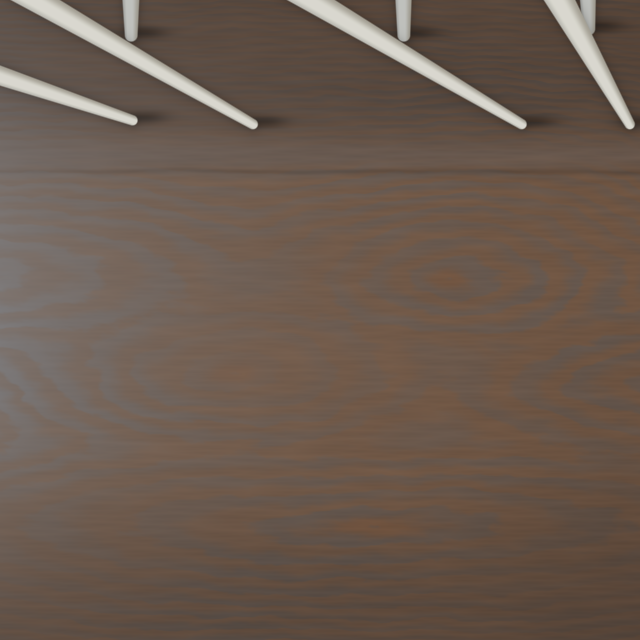
Write a three.js fragment shader that draws this texture.

```glsl
// Brown wooden table top with pale tapered chair legs along the upper edge.
// Growth rings are contours of smoothly merged stretched distances to knots,
// feathered by layered sines; stretched cellular noise adds the fine fibres.

varying vec2 vUv;

const vec3 WARM_WOOD = vec3(0.435, 0.325, 0.245);
const vec3 DARK_WOOD = vec3(0.345, 0.268, 0.215);
const vec3 GREY_GRAIN = vec3(0.365, 0.325, 0.300);
const vec3 KNOT_CORE = vec3(0.445, 0.310, 0.215);
const vec3 WINDOW_GLARE = vec3(0.520, 0.530, 0.550);
const vec3 LEG_CREAM = vec3(0.850, 0.845, 0.810);
const vec3 LEG_SHADE = vec3(0.590, 0.570, 0.520);
const vec3 BACK_LEG = vec3(0.750, 0.755, 0.740);
const float MERGE = 0.022;        // softness between neighbouring knots
const float RING_DENSITY = 27.0;  // rings per unit near a knot
const float RING_CROWDING = 90.0; // extra density away from knots
const float EDGE = 0.0016;        // antialiasing width

vec2 hash2(vec2 p) {
  p = vec2(dot(p, vec2(127.1, 311.7)), dot(p, vec2(269.5, 183.3)));
  return fract(sin(p) * 43758.5);
}

// Layered sines, each layer turned and bent by the previous one
float waves(vec2 p) {
  float sum = 0.0, amp = 0.5;
  for (int i = 0; i < 5; i++) {
    sum += amp * sin(p.x + 1.3 * sin(p.y + sum)) * cos(0.8 * p.y + 0.7);
    p = mat2(1.5, 0.7, -0.7, 1.5) * p + 1.9;
    amp *= 0.6;
  }
  return sum;
}

// Distance to the nearest scattered cell point
float cellular(vec2 p) {
  vec2 cell = floor(p);
  float nearest = 2.0;
  for (int y = -1; y <= 1; y++)
    for (int x = -1; x <= 1; x++) {
      vec2 c = cell + vec2(float(x), float(y));
      nearest = min(nearest, length(c + hash2(c) - p));
    }
  return nearest;
}

float bell(float x, float width) {
  return exp(-x * x / (width * width));
}

// One knot's share of the exponential smooth minimum
float knot(vec2 p, vec2 center, float stretch) {
  vec2 q = p - center;
  return exp(-length(vec2(q.x / stretch, q.y)) / MERGE);
}

vec3 wood(vec2 uv) {
  // Knots and the ring field around them
  vec2 p = uv;
  p.y += 0.010 * waves(uv * vec2(9.0, 14.0)) + 0.003 * waves(uv * vec2(28.0, 40.0));
  p.x += 0.025 * waves(uv * vec2(12.0, 30.0) + 4.0);
  float merged = knot(p, vec2(0.713, 0.570), 2.4)
               + knot(p, vec2(0.365, 0.420), 2.7)
               + knot(p, vec2(-0.08, 0.570), 4.2)
               + knot(p, vec2(1.080, 0.400), 3.2)
               + knot(p, vec2(0.586, 0.177), 6.5);
  float d = -MERGE * log(merged + 1e-12);
  float phase = d * (RING_DENSITY + RING_CROWDING * abs(d));
  phase += 0.22 * waves(uv * vec2(45.0, 110.0));
  float s = fract(phase);
  float ring = smoothstep(0.15, 0.70, s) * (1.0 - smoothstep(0.80, 1.0, s));

  // Plain strip below the legs, with a dark line under it
  float strip = bell(uv.y - 0.758, 0.022);
  float patches = 0.65 + 0.5 * waves(uv * vec2(5.0, 11.0) + 2.0);
  ring *= clamp(patches, 0.25, 1.0) * (1.0 - 0.8 * strip);

  // Broad tone: darker at the top, the bottom and the lower right
  float dark = smoothstep(0.70, 0.86, uv.y)
             + 0.75 * smoothstep(0.32, 0.02, uv.y)
             + 0.3 * smoothstep(0.65, 1.0, uv.x) * smoothstep(0.6, 0.2, uv.y);
  dark = clamp(dark, 0.0, 1.0);
  vec3 color = mix(WARM_WOOD, DARK_WOOD, dark);
  color = mix(color, KNOT_CORE, 0.6 * smoothstep(0.035, 0.0, d) * smoothstep(0.1, 0.4, uv.x));
  color = mix(color, GREY_GRAIN * (1.0 - 0.22 * dark), 0.75 * ring);
  color = mix(color, vec3(0.39, 0.345, 0.32), 0.55 * strip);
  float line = uv.y - 0.732 - 0.004 * waves(uv * vec2(14.0, 3.0));
  color *= 1.0 - 0.13 * bell(line, 0.004);

  // Fibres, then cool window light from the left
  float fibre = cellular(uv * vec2(13.0, 150.0));
  color *= 0.965 + 0.07 * fibre + 0.03 * waves(uv * vec2(6.0, 130.0));
  float glare = exp(-2.6 * uv.x) * bell(uv.y - 0.53, 0.42);
  color = mix(color, WINDOW_GLARE, glare * (0.62 + 0.18 * ring));
  return color;
}

// Rounded tapered leg from base to tip, shaded across its width
void leg(inout vec3 color, vec2 p, vec2 base, vec2 tip, float rBase, float rTip, vec3 tint) {
  vec2 axis = tip - base;
  float t = clamp(dot(p - base, axis) / dot(axis, axis), 0.0, 1.0);
  float r = mix(rBase, rTip, t);
  vec2 off = p - base - axis * t;
  float d = length(off) - r;
  vec2 drop = (p - tip - vec2(0.020, 0.004)) / vec2(0.035, 0.010);
  color *= 1.0 - 0.35 * exp(-dot(drop, drop));
  color *= 1.0 - 0.18 * exp(-max(d, 0.0) / 0.006);
  float side = dot(off, normalize(vec2(-axis.y, axis.x))) / r;
  vec3 paint = mix(tint, LEG_SHADE, 0.8 * smoothstep(0.1, 1.0, side));
  paint *= 1.0 - 0.14 * smoothstep(0.5, 1.0, -side);
  color = mix(color, paint, 1.0 - smoothstep(-EDGE, EDGE, d));
}

void main() {
  vec3 color = wood(vUv);
  // Upright legs behind
  leg(color, vUv, vec2(0.204, 1.05), vec2(0.205, 0.945), 0.016, 0.010, BACK_LEG);
  leg(color, vUv, vec2(0.630, 1.05), vec2(0.631, 0.945), 0.015, 0.010, BACK_LEG);
  leg(color, vUv, vec2(0.917, 1.05), vec2(0.920, 0.955), 0.015, 0.010, BACK_LEG);
  // Slanted legs in front
  leg(color, vUv, vec2(-0.030, 0.892), vec2(0.207, 0.812), 0.016, 0.008, LEG_CREAM);
  leg(color, vUv, vec2(-0.030, 1.050), vec2(0.395, 0.806), 0.022, 0.008, LEG_CREAM);
  leg(color, vUv, vec2(0.400, 1.052), vec2(0.815, 0.806), 0.022, 0.008, LEG_CREAM);
  leg(color, vUv, vec2(0.847, 1.050), vec2(0.984, 0.806), 0.025, 0.008, LEG_CREAM);
  gl_FragColor = vec4(color, 1.0);
}
```
